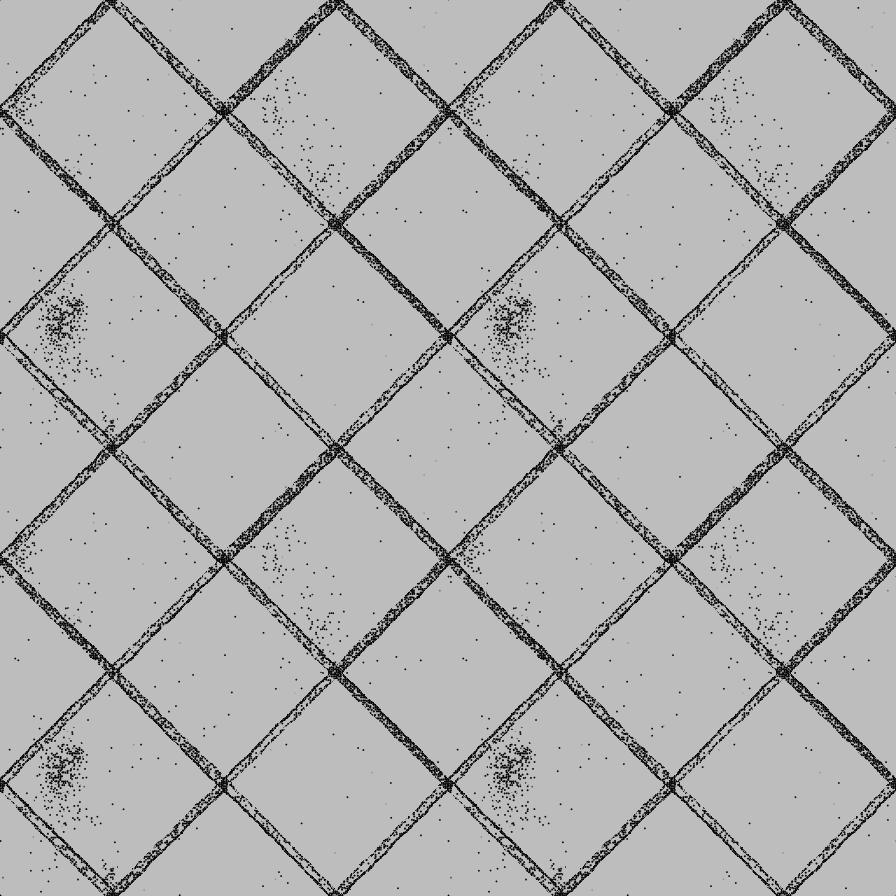
This pattern is drawn by a Shadertoy shader. Its source:

```glsl
#define TILES 4.0          // diamonds across and down
#define PERIOD 2.0         // tiles before the wear repeats
#define GRAIN 128.0        // ink grains per tile
#define SEAM_HALF 0.019    // half width of a seam, in tiles
#define RIM_HALF 0.005     // half width of each seam edge stroke
#define KNOT_RADIUS 0.033  // blot where seams cross
#define DUST 0.002         // chance of a stray grain
#define PAPER vec3(0.74)
#define INK vec3(0.03)

const float PI = 3.14159;

// Wear clouds: centre, radius, strength
const int STAIN_COUNT = 8;
const vec4 STAINS[8] = vec4[8](
    vec4(0.264, 0.572, 0.072, 0.55), vec4(0.31, 0.38, 0.12, 0.10),
    vec4(0.34, 0.644, 0.028, 0.5),   vec4(0.49, 0.096, 0.032, 0.3),
    vec4(1.23, 1.50, 0.09, 0.10),    vec4(1.42, 1.18, 0.10, 0.10),
    vec4(0.096, 1.51, 0.06, 0.2),    vec4(0.32, 1.22, 0.05, 0.18));

vec3 hash3(vec2 p) {
    vec3 q = fract(vec3(p.xyx) * vec3(0.1031, 0.1030, 0.0973));
    q += dot(q, q.yxz + 33.33);
    return fract((q.xxy + q.yzz) * q.zyx);
}

// Soft-edged stroke around zero
float stroke(float d, float halfWidth) {
    return clamp((halfWidth + 0.003 - abs(d)) / 0.005, 0.0, 1.0);
}

// Grain density of one seam family; each segment has its own weight
float seam(float across, float along, float wobble, float salt) {
    float line = floor(across + 0.5);
    float middle = floor(along) + 0.5;
    vec2 id = mod(0.5 * vec2(line + middle, line - middle), PERIOD);
    vec3 vary = hash3(id * 52.0 + salt);

    float s = (across - line) * 0.7071 + wobble;
    float halfWidth = SEAM_HALF * mix(0.75, 1.1, vary.x);
    float side = vary.z > 0.5 ? halfWidth : -halfWidth;
    float fill = stroke(s, halfWidth) * mix(0.15, 0.6, vary.y);
    float rims = max(0.95 * stroke(s - side, RIM_HALF),
                     0.65 * stroke(s + side, RIM_HALF));
    return max(fill, rims);
}

// Sum of the wear clouds, wrapped over the period
float stains(vec2 p) {
    float sum = 0.0;
    for (int i = 0; i < STAIN_COUNT; i++) {
        vec4 stain = STAINS[i];
        vec2 d = (fract((p - stain.xy) / PERIOD + 0.5) - 0.5) * PERIOD;
        d *= vec2(1.0, 0.75) / stain.z;
        sum += stain.w * exp(-dot(d, d));
    }
    return sum;
}

float inkDensity(vec2 p) {
    // Diagonal axes, with seams on whole numbers
    vec2 diag = vec2(p.x + p.y, p.x - p.y) + 0.5;
    float wobble = 0.002 * sin(PI * (7.0 * p.x + 4.0 * p.y))
                 + 0.0015 * sin(PI * 23.0 * p.y);
    float seams = max(seam(diag.x, diag.y, wobble, 3.0),
                      seam(diag.y, diag.x, -wobble, 71.0));
    float crossing = length(diag - floor(diag + 0.5)) * 0.7071;
    float knot = 0.9 * clamp(2.0 - 2.0 * crossing / KNOT_RADIUS, 0.0, 1.0);
    return min(max(max(seams, knot), DUST + stains(p)), 1.0);
}

// Cellular grains: jittered dots kept where the density allows
float grains(vec2 p, float pixel) {
    float density = inkDensity(p);
    float radius = 0.5 + 0.2 * density;
    float blur = max(pixel * GRAIN, 0.05);
    vec2 g = p * GRAIN;
    vec2 corner = floor(g - 0.5);
    float ink = 0.0;
    for (int i = 0; i < 4; i++) {
        vec2 cell = corner + vec2(i & 1, i >> 1);
        vec3 rnd = hash3(mod(cell, PERIOD * GRAIN));
        float reach = length(g - cell - 0.3 - 0.4 * rnd.xy);
        float cover = clamp((radius - reach) / blur + 0.5, 0.0, 1.0);
        float kept = clamp(8.0 * (density / max(rnd.z, 0.0001) - 1.0), 0.0, 1.0);
        ink = max(ink, cover * kept);
    }
    return ink;
}

void mainImage(out vec4 fragColor, in vec2 fragCoord) {
    vec2 p = TILES * fragCoord / iResolution.xy;
    float ink = grains(p, TILES / iResolution.y);
    fragColor = vec4(mix(PAPER, INK, ink), 1.0);
}
```
